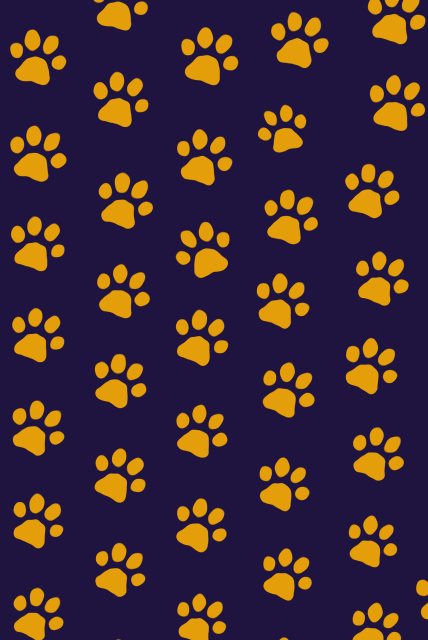
Give the GLSL for this pattern, as a Shadertoy shader.

```glsl
float hash(vec2 p) {
    p = fract(p * vec2(0.3183, 0.3671) + 0.13);
    p += dot(p, p.yx + 19.19);
    return fract(p.x * p.y * 95.43);
}

mat2 turn(float a) {
    return mat2(cos(a), sin(a), -sin(a), cos(a));
}

float ellipseDistance(vec2 p, vec2 radii) {
    return (length(p / radii) - 1.0) * min(radii.x, radii.y);
}

// Rounded, lopsided heel pad
float padDistance(vec2 p) {
    vec2 corners[6] = vec2[6](
        vec2(-0.30, 0.29), vec2(-0.12, 0.31), vec2(0.08, 0.38),
        vec2(0.04, 0.14), vec2(-0.05, 0.10), vec2(-0.14, 0.12));
    float d = dot(p - corners[0], p - corners[0]);
    float side = 1.0;
    for (int i = 0, j = 5; i < 6; j = i, i++) {
        vec2 e = corners[j] - corners[i];
        vec2 w = p - corners[i];
        vec2 b = w - e * clamp(dot(w, e) / dot(e, e), 0.0, 1.0);
        d = min(d, dot(b, b));
        bvec3 c = bvec3(p.y >= corners[i].y, p.y < corners[j].y, e.x * w.y > e.y * w.x);
        if (all(c) || all(not(c))) side = -side;
    }
    return side * sqrt(d) - 0.12;
}

// Pad and four toes, y pointing down
float pawDistance(vec2 p, float seed) {
    vec4 toes[4] = vec4[4](
        vec4(-0.39, -0.14, 0.122, 0.148), vec4(-0.10, -0.32, 0.135, 0.180),
        vec4(0.23, -0.23, 0.125, 0.178), vec4(0.37, 0.10, 0.118, 0.140));
    vec4 tilts = vec4(-0.15, 0.0, 0.55, 0.85);
    float d = padDistance(p);
    for (int i = 0; i < 4; i++) {
        float swell = 0.95 + 0.1 * hash(vec2(seed * 31.0, float(i)));
        vec2 q = (p - toes[i].xy) * turn(tilts[i]);
        d = min(d, ellipseDistance(q, toes[i].zw * swell));
    }
    // Hand-cut edge
    return d + 0.007 * sin(p.x * 23.0 + seed * 40.0) * sin(p.y * 19.0 + seed * 17.0);
}

void mainImage(out vec4 fragColor, in vec2 fragCoord) {
    // Hundredths of the canvas height, measured from the top
    float pixel = 100.0 / iResolution.y;
    vec2 p = vec2(fragCoord.x, iResolution.y - fragCoord.y) * pixel;

    // Per column: first paw, spacing, bulge amount, bulge row
    vec4 columns[6] = vec4[6](
        vec4(8.7, 14.55, 0.8, 1.0), vec4(0.4, 14.78, 1.5, 2.2),
        vec4(8.6, 14.70, 1.5, 1.4), vec4(6.2, 13.93, -1.2, 3.5),
        vec4(2.4, 13.71, 0.0, 0.0), vec4(93.2, 14.50, 0.0, 0.0));
    // Per column: position across, drift at the top, zigzag
    vec3 across[6] = vec3[6](
        vec3(6.0, 0.0, 0.0), vec3(18.8, 0.0, 0.0), vec3(31.5, 1.3, 0.0),
        vec3(44.7, 0.9, 1.3), vec3(58.6, 5.5, -2.1), vec3(69.5, 0.0, 0.0));

    float d = 100.0;
    for (int col = 0; col < 6; col++) {
        for (int row = 0; row < 8; row++) {
            float k = float(row);
            vec4 c = columns[col];
            vec3 a = across[col];
            float bulge = c.z * exp(-(k - c.w) * (k - c.w));
            float zigzag = a.z * (row % 2 == 0 ? 1.0 : -1.0) * exp(-0.3 * k);
            vec2 centre = vec2(a.x + a.y * exp(-k) + zigzag, c.x + c.y * k + bulge);
            if (col == 1) centre.x += 0.6 * bulge;
            vec2 q = p - centre;
            if (dot(q, q) > 45.0) continue;

            // Size, lean and the two mirrored paws
            float seed = hash(vec2(float(col), k));
            float size = 8.68 * (1.01 - 0.014 * k + 0.05 * (seed - 0.5));
            bool mirrored = (col == 2 || col == 3) && col + row == 4;
            if (mirrored) {
                q.x = -q.x;
                if (col == 3) size *= 0.87;
            }
            float lean = 0.01 + min(0.045 * k, 0.19) + 0.1 * (seed - 0.5);
            d = min(d, pawDistance(q * turn(lean) / size, seed) * size);
        }
    }

    vec3 navy = vec3(0.12, 0.08, 0.25);
    vec3 gold = vec3(0.89, 0.62, 0.04);
    fragColor = vec4(mix(navy, gold, smoothstep(0.7, -0.7, d / pixel)), 1.0);
}
```
